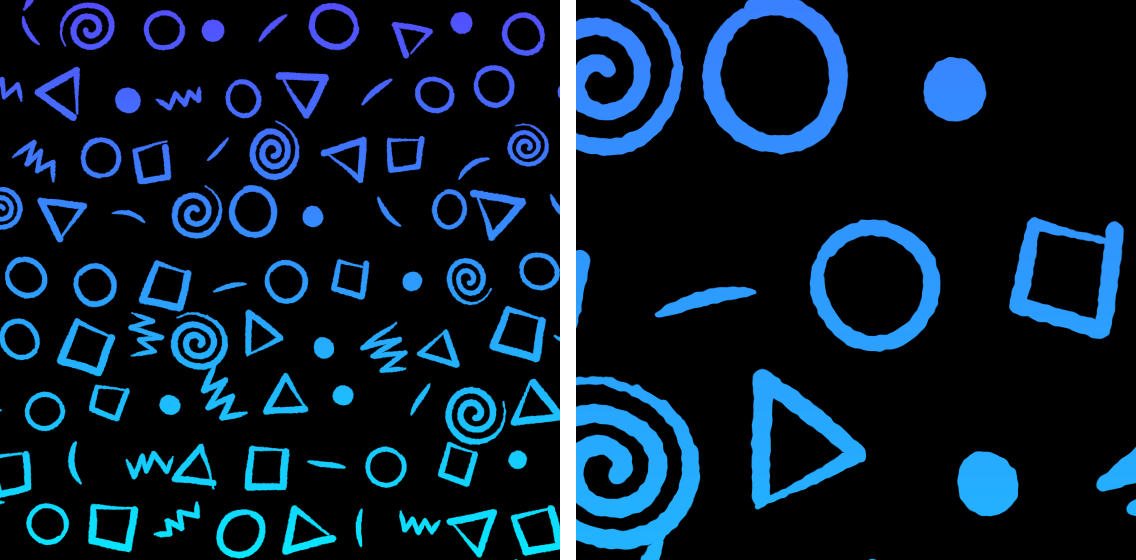
Left: the whole. Right: its middle third, enlarged.
This pattern is drawn by a Shadertoy shader. Its source:

```glsl
#define CELLS 9.0
#define JITTER 0.3
#define STROKE 0.0056
#define ROUGHNESS 0.0014
#define WOBBLE 0.003
#define STEPS 48
#define REACH 0.078
#define TOP_COLOR vec3(0.33, 0.30, 1.0)
#define BOTTOM_COLOR vec3(0.03, 0.91, 1.0)

const float TAU = 6.2831853;

// Glyph kinds
const int RING = 0, TRIANGLE = 1, SQUARE = 2, DOT = 3, DASH = 4, ZIGZAG = 5, SPIRAL = 6;

vec2 hash2(vec2 p) {
    vec3 q = fract(p.xyx * vec3(0.1031, 0.1030, 0.0973));
    q += dot(q, q.yzx + 33.33);
    return fract((q.xx + q.yz) * q.zy);
}

float gradientNoise(vec2 p) {
    vec2 cell = floor(p), f = p - cell;
    vec2 u = f * f * f * (f * (f * 6.0 - 15.0) + 10.0);
    vec2 e = vec2(0.0, 1.0);
    float a = dot(hash2(cell) * 2.0 - 1.0, f);
    float b = dot(hash2(cell + e.yx) * 2.0 - 1.0, f - e.yx);
    float c = dot(hash2(cell + e.xy) * 2.0 - 1.0, f - e.xy);
    float d = dot(hash2(cell + e.yy) * 2.0 - 1.0, f - e.yy);
    return mix(mix(a, b, u.x), mix(c, d, u.x), u.y);
}

mat2 rotation(float a) {
    float c = cos(a), s = sin(a);
    return mat2(c, s, -s, c);
}

// Loosely placed corners of the angular glyphs
vec2 corner(int kind, float k, vec2 seed) {
    vec2 slip = hash2(seed + k * 7.3 + 11.0) - 0.5;
    if (kind == ZIGZAG) {
        float height = mix(0.009, 0.029, hash2(seed + 5.0).x);
        float side = mod(k, 2.0) * 2.0 - 1.0;
        return vec2((k / 3.0 - 1.0) * 0.047 + slip.x * 0.014,
                    height * (side + slip.y * 0.9));
    }
    float sides = kind == TRIANGLE ? 3.0 : 4.0;
    float angle = TAU * (k / sides + (kind == TRIANGLE ? 0.25 : 0.125)) + slip.y * 0.3;
    return 0.045 * (1.0 + 0.25 * slip.x) * vec2(cos(angle), sin(angle));
}

// Point of the pen path, t from 0 to 1
vec2 penPath(int kind, float t, vec2 seed) {
    vec2 h = hash2(seed + 3.0);
    if (kind == DASH) {
        float x = 2.0 * t - 1.0;
        return vec2(x * 0.034, (h.x - 0.5) * 0.022 * x * x);
    }
    if (kind == TRIANGLE || kind == SQUARE || kind == ZIGZAG) {
        float legs = kind == TRIANGLE ? 3.0 : kind == SQUARE ? 4.0 : 6.0;
        float e = t * legs, k = min(floor(e + 0.001), legs - 1.0);
        return mix(corner(kind, k, seed), corner(kind, k + 1.0, seed), e - k);
    }
    float turns = kind == SPIRAL ? mix(2.0, 2.5, h.x) : 1.04;
    float radius = kind == SPIRAL ? 0.054 * mix(0.14, 1.0, t)
                 : kind == DOT ? mix(0.007, 0.0115, h.x)
                 : 0.038 * (1.0 + 0.08 * (h.x - 0.5) * t);
    float angle = TAU * turns * t;
    return radius * vec2(cos(angle), sin(angle) * mix(0.86, 1.0, h.y));
}

// Half width of the stroke along the path
float penWidth(int kind, float t) {
    if (kind == DOT) return 0.0118;
    if (kind == DASH) return STROKE * mix(0.2, 0.95, sqrt(sin(t * TAU * 0.5)));
    if (kind == ZIGZAG) return STROKE * mix(0.4, 0.95, smoothstep(0.0, 0.15, t * (1.0 - t) * 2.0));
    if (kind == SPIRAL) return STROKE * mix(0.95, 0.3, smoothstep(0.82, 1.0, t));
    if (kind == RING) return STROKE * mix(0.6, 0.95, smoothstep(0.0, 0.2, t));
    return STROKE * mix(0.4, 1.15, smoothstep(0.0, 0.45, t));
}

float glyphDistance(vec2 p, int kind, vec2 seed) {
    float d = 1.0;
    vec2 a = penPath(kind, 0.0, seed);
    for (int i = 1; i <= STEPS; i++) {
        float t = float(i) / float(STEPS);
        vec2 b = penPath(kind, t, seed), pa = p - a, ba = b - a;
        float along = clamp(dot(pa, ba) / max(dot(ba, ba), 1e-9), 0.0, 1.0);
        d = min(d, length(pa - ba * along) - penWidth(kind, t - 0.5 / float(STEPS)));
        a = b;
    }
    return d;
}

void mainImage(out vec4 fragColor, in vec2 fragCoord) {
    vec2 uv = fragCoord / iResolution.y;
    vec2 p = uv + WOBBLE * vec2(gradientNoise(uv * 22.0), gradientNoise(uv * 22.0 + 40.0));
    float d = 1.0;

    // Nearby glyphs on a jittered grid with shifted rows
    for (int j = -1; j <= 1; j++)
    for (int i = -1; i <= 1; i++) {
        float row = floor(p.y * CELLS) + float(j);
        float shift = 0.5 * mod(row, 2.0) + 0.3 * hash2(vec2(row, 9.0)).x;
        float column = floor(p.x * CELLS - shift) + float(i);
        vec2 seed = vec2(column, row) + 60.0;
        vec2 h = hash2(seed), g = hash2(seed + 21.0);
        vec2 center = (vec2(column + shift, row) + 0.5 + (h - 0.5) * JITTER) / CELLS;
        vec2 q = p - center;
        if (length(q) > REACH) continue;

        int kind = int(mod(2.0 * column + 3.0 * row + floor(g.x * 2.0) + 70.0, 7.0));
        if (kind == SPIRAL && g.y < 0.3) kind = RING;
        float turn = kind == SQUARE ? (h.x - 0.5) * 0.8 : TAU * fract(h.x * 13.0 + g.y);
        float size = mix(0.78, 1.1, fract(h.y * 17.0 + g.x));
        d = min(d, glyphDistance(rotation(turn) * q / size, kind, seed) * size);
    }

    // Dry brush edge and vertical color ramp
    d += ROUGHNESS * gradientNoise(uv * 190.0);
    float pixel = 1.0 / iResolution.y;
    float ink = 1.0 - smoothstep(-0.8 * pixel, 0.8 * pixel, d);
    vec3 color = mix(BOTTOM_COLOR, TOP_COLOR, clamp(uv.y, 0.0, 1.0));
    fragColor = vec4(color * ink, 1.0);
}
```
